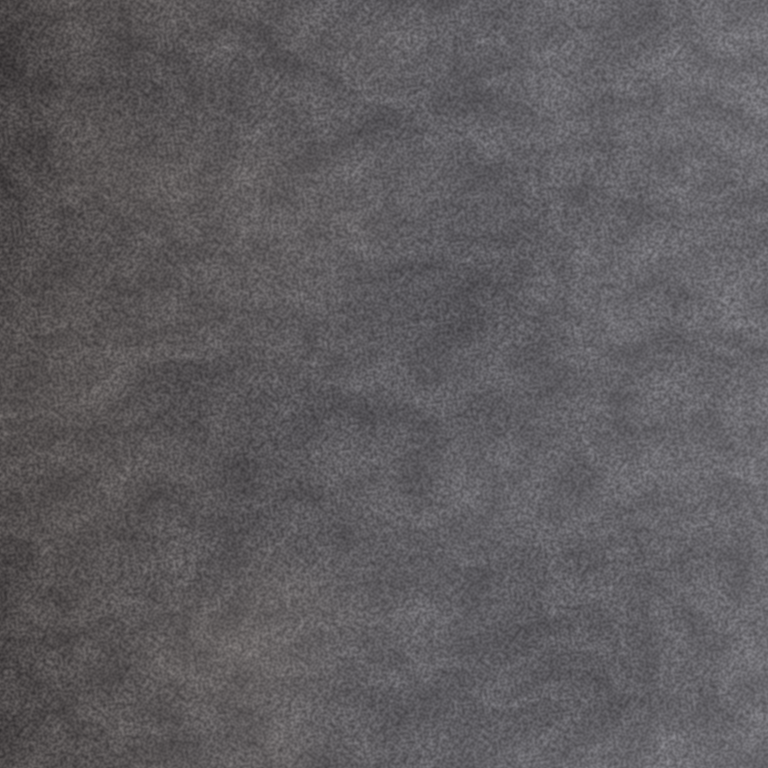
Reproduce this texture procedurally as a three.js fragment shader.

```glsl
// Dark grey cement slab: soft clouds, ragged mottling and a fine sandy grain.
// Layers of gradient noise are summed into one brightness, over light that
// rises from a warm, dim left side to a cooler, brighter right side.

#define BASE_COLOR   vec3(0.370, 0.361, 0.371)
#define WARM_TINT    vec3(1.025, 1.0, 0.965)
#define COOL_TINT    vec3(0.99, 1.0, 1.02)
#define LIGHT_RISE   0.095
#define CLOUD_SCALE  vec2(2.6, 3.4)
#define CLOUD_DEPTH  0.055
#define MOTTLE_SCALE vec2(15.0, 21.0)
#define MOTTLE_DEPTH 0.062
#define GRAIN_SCALE  225.0
#define GRAIN_DEPTH  0.145

varying vec2 vUv;

// Pseudo-random unit vector for a lattice cell
vec2 hashDirection(vec2 cell) {
  vec3 h = fract(vec3(cell.xyx) * vec3(0.1031, 0.1030, 0.0973));
  h += dot(h, h.yzx + 33.33);
  float angle = 6.28318 * fract((h.x + h.y) * h.z);
  return vec2(cos(angle), sin(angle));
}

// Gradient noise, about -0.7 to 0.7
float gradientNoise(vec2 p) {
  vec2 cell = floor(p);
  vec2 f = fract(p);
  vec2 blend = f * f * f * (f * (f * 6.0 - 15.0) + 10.0);
  vec2 right = vec2(1.0, 0.0);
  vec2 up = vec2(0.0, 1.0);
  float a = dot(hashDirection(cell), f);
  float b = dot(hashDirection(cell + right), f - right);
  float c = dot(hashDirection(cell + up), f - up);
  float d = dot(hashDirection(cell + 1.0), f - 1.0);
  return mix(mix(a, b, blend.x), mix(c, d, blend.x), blend.y);
}

// Four octaves, each turned a little to hide the lattice
float fractalNoise(vec2 p) {
  mat2 turn = mat2(0.96, 0.28, -0.28, 0.96);
  float sum = 0.0;
  float weight = 1.0;
  for (int i = 0; i < 4; i++) {
    sum += weight * gradientNoise(p);
    p = turn * p * 2.03 + 17.3;
    weight *= 0.55;
  }
  return sum;
}

// Sandy grain: fine specks over slightly coarser clumps
float sandGrain(vec2 p) {
  mat2 turn = mat2(0.8, 0.6, -0.6, 0.8);
  float specks = gradientNoise(turn * p * GRAIN_SCALE + 300.0);
  float clumps = gradientNoise(p * GRAIN_SCALE * 0.53 + 71.7);
  return 0.75 * specks + 0.45 * clumps;
}

void main() {
  vec2 p = vUv;

  // Broad light across the slab, falling off at the left edge
  float light = LIGHT_RISE * (p.x - 0.5 + 0.1 * (0.5 - p.y));
  light -= 0.02 * (1.0 - smoothstep(0.0, 0.12, p.x));

  // Clouds, with mottling bent by them so that patches look ragged
  float clouds = fractalNoise(p * CLOUD_SCALE + 40.6);
  float mottle = fractalNoise(p * MOTTLE_SCALE + 1.5 * clouds + 120.2);

  // Grain is a little stronger in the pale patches
  float grain = sandGrain(p) * (1.0 + 0.35 * mottle);

  float shade = light + CLOUD_DEPTH * clouds + MOTTLE_DEPTH * mottle
              + GRAIN_DEPTH * grain;

  // Warm stain on the left fades into cool grey
  float coolness = smoothstep(0.0, 0.65, p.x - 0.2 * clouds);
  vec3 tint = mix(WARM_TINT, COOL_TINT, coolness);
  gl_FragColor = vec4((BASE_COLOR + shade) * tint, 1.0);
}
```
